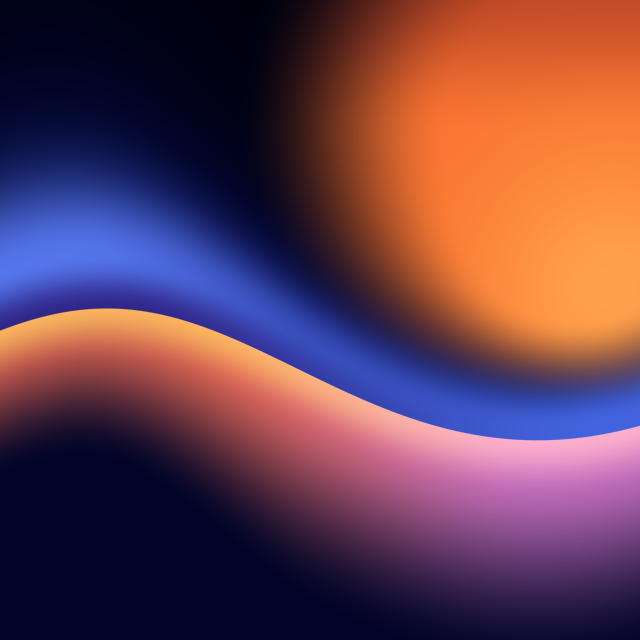
Write a WebGL 2 fragment shader that draws this background.

```glsl
#version 300 es
precision highp float;

uniform vec2 u_resolution;
out vec4 fragColor;

// Height of the wave crest line
float waveHeight(float x) {
    float phase = 4.668 * (x - 0.167);
    float s = sin(phase);
    return 0.415 + 0.103 * cos(phase) - 0.010 * s * s;
}

// Night sky with a blue glow that follows the wave
vec3 skyColor(float x, float above) {
    float offset = mix(0.088, 0.02, smoothstep(0.0, 0.9, x));
    float width = mix(0.13, 0.07, smoothstep(0.0, 0.55, x));
    float s = above - offset;
    float rise = max(s, 0.0) / width;
    vec3 blue = mix(vec3(0.33, 0.46, 0.92), vec3(0.22, 0.30, 0.73), smoothstep(0.1, 0.5, x));
    blue = mix(blue, vec3(0.26, 0.39, 0.87), smoothstep(0.55, 0.95, x));

    vec3 color = vec3(0.0, 0.002, 0.06);
    color += vec3(0.01, 0.03, 0.20) * exp(-rise * rise / 5.3);
    color = mix(color, blue, exp(-rise * rise));

    // Indigo shade between the glow and the crest
    float shade = smoothstep(0.0, 1.0, -s / offset) * (1.0 - smoothstep(0.2, 0.75, x));
    return mix(color, vec3(0.19, 0.15, 0.54), shade);
}

// Soft orb: wide falloff at the side, tighter falloff underneath
float orbMask(vec2 p) {
    vec2 d = p - vec2(0.90, 0.805);
    float r = length(d);
    float down = max(-d.y / max(r, 0.001), 0.0);
    float k = down * down;
    return 1.0 - smoothstep(mix(0.195, 0.306, k), mix(0.534, 0.443, k), r);
}

vec3 orbColor(vec2 p) {
    vec3 color = mix(vec3(0.98, 0.45, 0.19), vec3(0.76, 0.29, 0.15), smoothstep(0.78, 1.02, p.y));
    vec2 d = p - vec2(0.96, 0.55);
    return mix(color, vec3(1.0, 0.63, 0.30), exp(-dot(d, d) / 0.05));
}

// Lit wave body, gold to pink, sinking into navy
vec3 waveColor(float x, float depth) {
    float pink = smoothstep(0.3, 0.85, x);
    vec3 rim = mix(vec3(1.0, 0.71, 0.37), vec3(1.0, 0.69, 0.81), pink);
    vec3 body = mix(vec3(1.0, 0.45, 0.35), vec3(0.89, 0.50, 0.83), pink);
    vec3 lit = mix(rim, body, smoothstep(0.0, 0.085, depth));
    float reach = mix(0.235, 0.365, smoothstep(0.1, 0.5, x));
    float fade = 1.0 - smoothstep(-0.02, reach, depth);
    return mix(vec3(0.0, 0.015, 0.155), lit, fade);
}

void main() {
    vec2 p = gl_FragCoord.xy / u_resolution;
    float above = p.y - waveHeight(p.x);

    vec3 sky = mix(skyColor(p.x, above), orbColor(p), orbMask(p));
    vec3 wave = waveColor(p.x, max(-above, 0.0));

    // Smooth crest edge, about one pixel wide
    float aa = 0.75 / u_resolution.y;
    fragColor = vec4(mix(wave, sky, smoothstep(-aa, aa, above)), 1.0);
}
```
